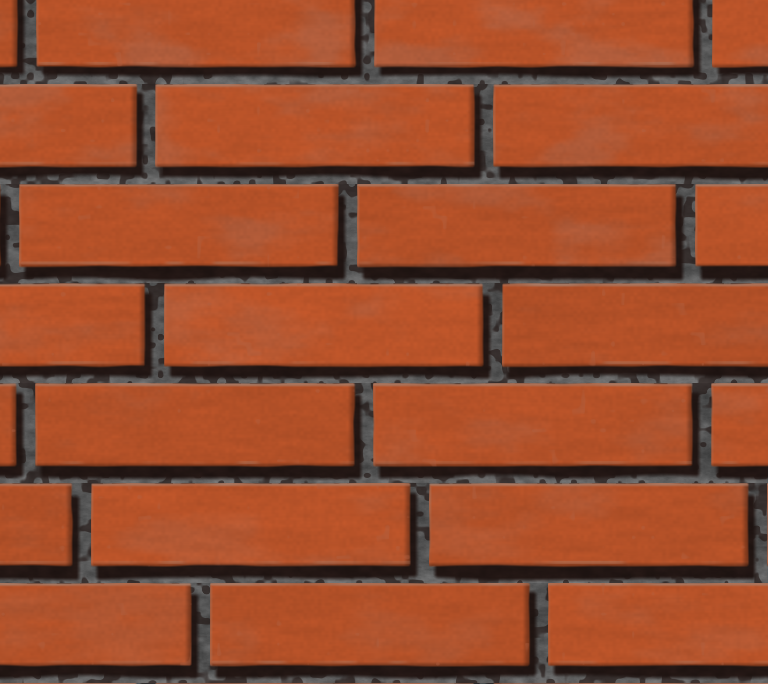
Give the GLSL for this texture, as a Shadertoy shader.

```glsl
// Orange brick wall with irregular row offsets, grey recessed mortar and cast shadows.
#define ROWS 6.854        // rows down the canvas
#define COLUMNS 2.272     // bricks across the canvas
#define TOP_SHIFT 0.16    // part of the first row that is cut off
#define PITCH 3.40        // brick spacing, in row heights
#define BRICK_SIZE vec2(3.21, 0.83)
#define SHADOW_SHIFT vec2(0.065, 0.105)
#define EDGE_WOBBLE 0.016
#define CLAY vec3(0.725, 0.325, 0.160)
#define DUSTY_CLAY vec3(0.69, 0.38, 0.26)
#define MORTAR vec3(0.34, 0.34, 0.34)
#define SHADOW vec3(0.13, 0.085, 0.075)

const vec3 paleLip = vec3(0.66, 0.49, 0.41);

// Horizontal start of each row, as a fraction of the brick spacing
const float rowStart[8] = float[8](0.107, 0.459, 0.056, 0.485, 0.104, 0.269, 0.621, 0.459);

float hash(vec2 p) {
    return fract(sin(dot(p, vec2(127.1, 311.7))) * 43758.5);
}

float noise(vec2 p) {
    vec2 i = floor(p), f = fract(p);
    f = f * f * (3.0 - 2.0 * f);
    return mix(mix(hash(i), hash(i + vec2(1, 0)), f.x),
               mix(hash(i + vec2(0, 1)), hash(i + vec2(1, 1)), f.x), f.y);
}

float fbm(vec2 p) {
    float sum = 0.0, gain = 0.5;
    for (int i = 0; i < 4; i++) {
        sum += gain * noise(p);
        p = p * 2.03 + 17.3;
        gain *= 0.5;
    }
    return sum / 0.9375;
}

// Signed distance to a box spanning from the origin to size
float boxDistance(vec2 p, vec2 size, float radius) {
    vec2 q = abs(p - 0.5 * size) - 0.5 * size + radius;
    return length(max(q, 0.0)) + min(max(q.x, q.y), 0.0) - radius;
}

vec3 mortarColor(vec2 wall, vec2 local, float brickShadow) {
    float grain = fbm(wall * vec2(9.0, 14.0));
    vec3 color = MORTAR * (0.65 + 0.65 * grain);
    color += 0.06 * smoothstep(0.88, 0.98, local.y);
    // Dark pits, mostly near the top of the vertical joints
    float jointTop = 1.0 - smoothstep(0.02, 0.16, local.y);
    float pit = smoothstep(0.60, 0.75, noise(wall * 13.0) + 0.25 * jointTop);
    color = mix(color, SHADOW, 0.65 * pit);
    return mix(color, SHADOW * (0.8 + 0.4 * grain), brickShadow);
}

vec3 brickColor(vec2 wall, vec2 local, vec2 id) {
    vec2 seed = id * 7.31;
    float tone = hash(id + 3.7);
    float cloud = fbm(wall * vec2(1.3, 2.6) + seed);
    float streak = fbm(wall * vec2(2.0, 13.0) + seed);

    // Base clay with broad dusty clouds, stronger in the upper rows
    float dust = smoothstep(0.48, 0.80, cloud) * mix(0.75, 0.35, id.y / ROWS);
    vec3 color = mix(CLAY, DUSTY_CLAY, dust);
    color *= 0.95 + 0.06 * tone + 0.10 * (streak - 0.5);
    color *= 1.0 + 0.05 * (noise(wall * 28.0) - 0.5);

    // Shaded right and lower edges
    float rightEdge = BRICK_SIZE.x - local.x;
    float lowerEdge = BRICK_SIZE.y - local.y;
    color *= mix(0.68, 1.0, smoothstep(0.0, 0.075, rightEdge));
    color *= mix(0.72, 1.0, smoothstep(0.0, 0.045, lowerEdge));

    // Worn pale rims on top, left and here and there below
    float wear = noise(wall * vec2(4.0, 3.0) + seed);
    float rim = (1.0 - smoothstep(0.012, 0.045, local.y)) * (0.45 + 0.5 * wear);
    rim = max(rim, (1.0 - smoothstep(0.01, 0.035, local.x)) * 0.45 * wear);
    float lowerRim = 1.0 - smoothstep(0.008, 0.022, abs(lowerEdge - 0.035));
    rim = max(rim, lowerRim * 0.4 * smoothstep(0.45, 0.9, wear));
    color = mix(color, paleLip, rim);

    // Sparse small chips
    float chip = smoothstep(0.90, 0.98, noise(wall * 10.0 + seed));
    return mix(color, DUSTY_CLAY, 0.4 * chip);
}

void mainImage(out vec4 fragColor, in vec2 fragCoord) {
    vec2 uv = fragCoord / iResolution.xy;
    vec2 wall = vec2(uv.x * COLUMNS * PITCH, (1.0 - uv.y) * ROWS + TOP_SHIFT);
    float softness = max(ROWS / iResolution.y, 0.014);

    // Brick cell: local coordinates run right and down from its corner
    float row = floor(wall.y);
    float along = wall.x / PITCH - rowStart[clamp(int(row), 0, 7)];
    vec2 id = vec2(floor(along), row);
    vec2 local = vec2(fract(along) * PITCH, fract(wall.y));

    // Slightly uneven brick outline and the shadow it throws
    float wobble = EDGE_WOBBLE * (noise(wall * vec2(3.0, 5.0)) - 0.5);
    float brick = boxDistance(local, BRICK_SIZE, 0.02) + wobble;
    vec2 shadowShift = SHADOW_SHIFT;
    shadowShift.y += 0.05 * (noise(vec2(wall.x * 1.2, row * 5.7)) - 0.5);
    shadowShift.y += 0.03 * (hash(vec2(row, 9.2)) - 0.5);
    float shadowDistance = boxDistance(local - shadowShift, BRICK_SIZE, 0.03);
    float brickShadow = 1.0 - smoothstep(-0.025, 0.035, shadowDistance);

    vec3 color = mortarColor(wall, local, brickShadow);
    float cover = 1.0 - smoothstep(-softness, softness, brick);
    color = mix(color, brickColor(wall, local, id), cover);
    fragColor = vec4(color, 1.0);
}
```
